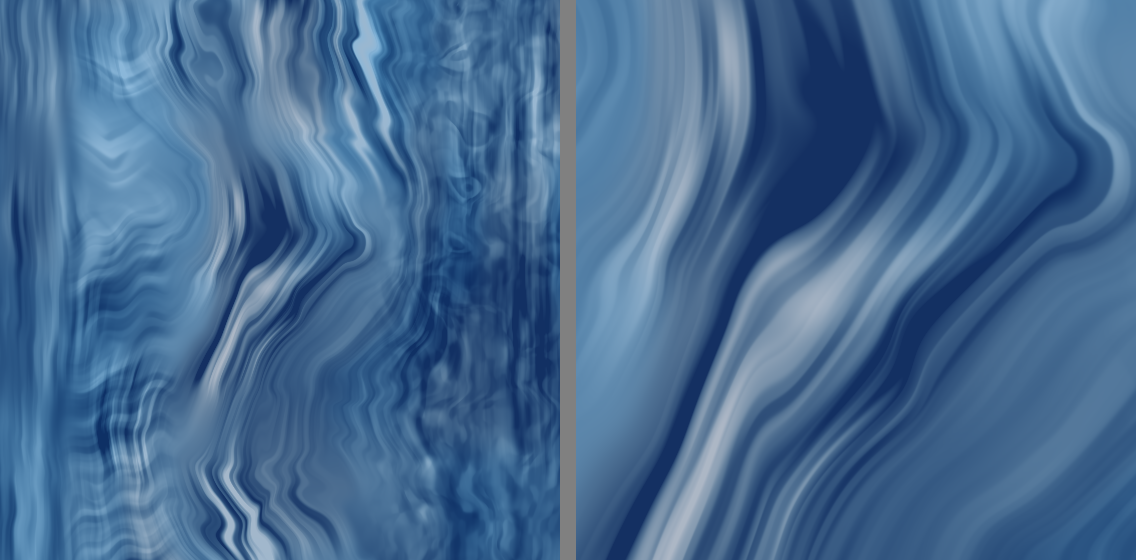
Left, the full canvas; right, a detail of the centre.
This texture is drawn by a Shadertoy shader. Its source:

```glsl
// Blue agate-like liquid: pale streams bend down the middle between dark, rippled flanks.
// Stretched soft cellular noise is sampled along a bent flow coordinate; folds, swirls
// and pearls are added to one tone value, which a blue ramp then colours.

vec2 hash2(vec2 p) {
    return fract(sin(vec2(dot(p, vec2(127.1, 311.7)), dot(p, vec2(269.5, 183.3)))) * 43758.5);
}

// Soft cellular noise centred on zero: random cell values blended by distance.
float cells(vec2 p) {
    vec2 id = floor(p), f = p - id;
    float sum = 0.0, total = 0.0;
    for (int j = -1; j <= 1; j++)
    for (int i = -1; i <= 1; i++) {
        vec2 o = vec2(i, j);
        vec2 h = hash2(id + o);
        vec2 d = o + 0.2 + 0.6 * h - f;
        float w = exp(-6.0 * dot(d, d));
        sum += w * fract(h.x * 17.0 + h.y * 5.0);
        total += w;
    }
    return sum / total - 0.5;
}

float bump(float x, float width) { return exp(-x * x / (width * width)); }

float band(float a, float b, float soft, float x) {
    return smoothstep(a - soft, a + soft, x) * (1.0 - smoothstep(b - soft, b + soft, x));
}

vec2 swirl(vec2 p, float scale) {
    return vec2(cells(p * scale), cells(p * scale + 37.0));
}

// Sideways position within the streams, after undoing their bend and ripples.
float flowCoord(vec2 p) {
    float bend = 0.13 * bump(p.y - 0.64, 0.17) - 0.08 * bump(p.y - 0.22, 0.18);
    float inner = smoothstep(0.1, 0.35, p.x) * (1.0 - smoothstep(0.65, 0.87, p.x));
    float phase = p.y * 55.0 + p.x * 18.0 + 9.0 * cells(p * vec2(6.0, 4.0));
    float ripple = sin(phase + 0.6 * sin(phase)) * (0.7 + 1.6 * cells(p * 5.0 + 11.0));
    float drift = 0.07 * cells(p * 5.0 + 20.0) + 0.035 * cells(p * vec2(13.0, 10.0));
    return p.x - bend * inner - (0.007 * ripple + drift) * (0.2 + 0.8 * inner);
}

// Broken streaks in four widths; the finer ones come and go along their length.
float streaks(float s, float y) {
    float strength = 1.0 + 2.2 * cells(vec2(s * 11.0, y * 6.0 + 40.0));
    float fine = 0.65 * cells(vec2(s * 38.0 + 9.0, y * 5.0))
               + 0.5 * cells(vec2(s * 85.0, y * 7.0 + 7.0))
               + 0.28 * cells(vec2(s * 170.0, y * 10.0));
    return 0.6 * cells(vec2(s * 15.0, y * 3.6 + 3.0)) + strength * fine;
}

// Scalloped ridges on the left flank, with two bright pockets above.
float leftFolds(vec2 p) {
    vec2 w = p + 0.035 * swirl(p, 10.0);
    float q = w.y - 0.45 * (p.x - 0.2) + 0.008 * sin(p.x * 75.0 + p.y * 9.0);
    float crest = pow(0.5 + 0.5 * sin(q * 78.0), 4.0);
    float tone = (0.16 * crest - 0.05 + 0.4 * cells(vec2(w.x * 9.0, q * 34.0))
               + 0.25 * cells(vec2(w.x * 16.0, q * 80.0)))
               * (1.0 - smoothstep(0.56, 0.68, p.y));
    for (int i = 0; i < 2; i++) {
        float dx = w.x - 0.21 + 0.02 * float(i);
        float h = w.y - 0.85 + 0.17 * float(i) - 0.7 * sqrt(dx * dx + 0.0004);
        float pocket = smoothstep(-0.05, 0.0, h) * exp(-20.0 * max(h, 0.0));
        tone += bump(dx, 0.07) * pocket * (0.42 + 0.7 * cells(vec2(h * 70.0, dx * 14.0)));
    }
    return tone;
}

// Stacked swirls and a chain of pale pearls on the right flank.
float rightSwirls(vec2 p) {
    vec2 w = p + 0.045 * swirl(p, 11.0) + 0.015 * swirl(p, 25.0);
    float row = floor(w.y / 0.105);
    vec2 d = vec2(w.x - 0.82, (fract(w.y / 0.105) - 0.5) * 0.105);
    float r = length(d * vec2(0.6, 1.0));
    float tone = 0.36 * cells(vec2(r * 95.0, row * 7.0 + d.x * 25.0))
               * (1.0 - smoothstep(0.02, 0.052, r)) * smoothstep(0.3, 0.6, p.y);
    tone += (0.3 * cells(w * vec2(42.0, 24.0)) + 0.22 * cells(w * vec2(85.0, 40.0)))
          * smoothstep(0.62, 0.78, p.x);
    for (int i = 0; i < 4; i++) {
        vec2 h = hash2(vec2(i, 4.0)) - 0.5;
        vec2 c = vec2(0.757 + 0.01 * float(i), 0.07 + 0.09 * float(i)) + 0.012 * h;
        vec2 e = p + 0.4 * (w - p) - c;
        float pearl = 1.0 - smoothstep(0.009, 0.028, length(e));
        tone += pearl * (0.26 + 6.0 * e.y - 4.0 * e.x);
    }
    return tone;
}

void mainImage(out vec4 fragColor, in vec2 fragCoord) {
    vec2 p = fragCoord / iResolution.xy;
    float s = flowCoord(p);
    float centre = band(0.27, 0.66, 0.07, s);

    // Broad light and shade.
    float tone = 0.36 + 0.27 * bump(s - 0.41, 0.2) - 0.14 * smoothstep(0.62, 0.78, s);
    tone += 0.1 * band(0.13, 0.3, 0.04, p.x) * smoothstep(0.55, 0.75, p.y);
    tone += 0.14 * smoothstep(0.6, 0.9, p.y) * smoothstep(0.68, 0.8, p.x);
    tone -= 0.15 * bump(p.x - 0.81, 0.09) * bump(p.y - 0.44, 0.12);
    tone += 0.3 * cells(p * vec2(5.0, 4.0) + 31.0);

    // Streams and flanks.
    tone += streaks(s, p.y) * mix(0.5, 0.95, centre);
    tone += leftFolds(p) * band(0.135, 0.3, 0.035, p.x) + rightSwirls(p);

    // Deep channels split by white ribbons at the upper right of the streams.
    float channels = band(0.53, 0.69, 0.025, s) * smoothstep(0.6, 0.76, p.y);
    float ribbon = pow(0.5 + 0.5 * cos((s - 0.59) * 101.0), 3.0);
    tone += channels * (0.6 * ribbon - 0.17);

    // Dark hollow with a pale lip beneath it.
    vec2 k = p - vec2(0.5, 0.495) + 0.03 * cells(p * 10.0);
    tone -= 0.3 * bump(k.x, 0.06) * bump(k.y - 0.075, 0.055);
    tone += 0.3 * bump(k.y - 6.0 * k.x * k.x, 0.02) * bump(k.x, 0.065);

    // Upright seams near both edges.
    float seam = p.x - 0.075 - 0.05 * bump(p.y - 0.58, 0.33) + 0.012 * cells(p * 7.0);
    tone += 0.2 * bump(seam + 0.014, 0.014) - 0.16 * bump(seam - 0.012, 0.014);
    float edge = p.x - 0.915 - 0.025 * p.y + 0.02 * cells(p * vec2(4.0, 14.0));
    tone -= 0.2 * bump(edge, 0.009);

    // Blue ramp, greyer in pale streams and purer in the channels.
    float t = clamp(tone, -0.05, 1.1);
    vec3 colour = vec3(0.08 + 0.33 * t + 0.13 * t * t, 0.21 + 0.46 * t, 0.41 + 0.37 * t);
    float warmth = cells(vec2(s * 9.0, p.y * 4.0) + 50.0) + 0.2 * centre - 0.08
                 - 0.5 * channels * (1.0 - ribbon);
    colour += warmth * (0.25 + 0.75 * t) * vec3(0.12, 0.0, -0.07);
    fragColor = vec4(clamp(colour, 0.0, 1.0), 1.0);
}
```
